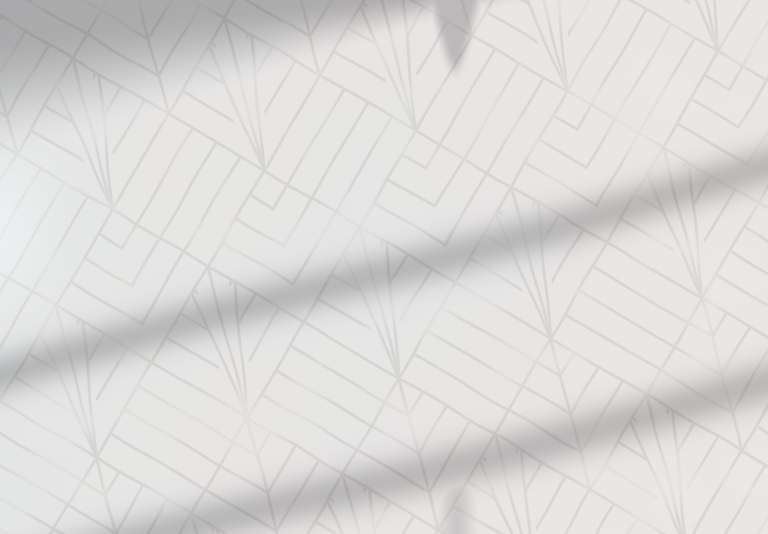
Give the GLSL for this texture, as a Shadertoy shader.

```glsl
// Pale inlaid wall tiles on a tilted square grid, crossed by soft window shadows.
// Each cell's stripe pattern follows its diagonal row, in a cycle of six; grooves are
// distance functions, worn by cellular noise, and shadows are blurred slanted bands.

const float CELL = 0.2075;        // tile side, in canvas heights
const float TILT = 0.53;          // grid rotation, radians
const float GROOVE = 0.0026;      // half width of a groove
const vec2 GRID_ORIGIN = vec2(0.599, 0.860);

const vec3 WARM_WHITE = vec3(0.918, 0.904, 0.897);
const vec3 COOL_WHITE = vec3(0.893, 0.899, 0.900);
const vec3 GLOW_WHITE = vec3(0.925, 0.940, 0.942);
const vec3 GROOVE_TINT = vec3(0.930, 0.926, 0.918);
const vec3 SHADOW_TINT = vec3(0.700, 0.698, 0.704);

vec2 hash2(vec2 p) {
    vec2 q = vec2(dot(p, vec2(127.1, 311.7)), dot(p, vec2(269.5, 183.3)));
    return fract(sin(q) * 43758.5);
}

// Distance to the nearest scattered feature point
float cellular(vec2 p) {
    vec2 base = floor(p), f = fract(p);
    float nearest = 2.0;
    for (int y = -1; y <= 1; y++)
        for (int x = -1; x <= 1; x++) {
            vec2 o = vec2(x, y);
            nearest = min(nearest, length(o + hash2(base + o) - f));
        }
    return nearest;
}

// Distance to evenly spaced lines, count per unit
float stripes(float x, float count) {
    return abs(fract(x * count + 0.5) - 0.5) / count;
}

float segment(vec2 p, vec2 a, vec2 b) {
    vec2 d = b - a;
    return length(p - a - d * clamp(dot(p - a, d) / dot(d, d), 0.0, 1.0));
}

// Groove distance inside a unit cell for one of six tile patterns
float tilePattern(vec2 c, float kind) {
    float border = min(stripes(c.x, 1.0), stripes(c.y, 1.0));
    float corner = stripes(max(c.x, 1.0 - c.y), 4.0);
    float diagonal = abs(c.x + c.y - 1.0) * 0.7071;
    float fan = min(segment(c, vec2(0.28, 1.0), vec2(1.0, 0.0)),
                    segment(c, vec2(0.0, 0.72), vec2(1.0, 0.0)));
    float inner;
    if (kind < 0.5 || abs(kind - 3.0) < 0.5) {
        float beyondFan = step(0.20, abs(c.x + c.y - 1.0));
        inner = min(min(fan, diagonal), mix(1.0, corner, beyondFan));
    }
    else if (kind < 1.5) inner = stripes(c.x, 4.0);
    else if (kind < 2.5) inner = corner;
    else if (kind < 4.5) inner = stripes(c.y, 4.0);
    else inner = min(corner, diagonal);
    return min(border, inner);
}

// Groove coverage at a canvas point
float grooves(vec2 p, float pixel) {
    vec2 along = vec2(cos(TILT), -sin(TILT));
    vec2 across = vec2(sin(TILT), cos(TILT));
    vec2 q = p - GRID_ORIGIN + 0.0012 * sin(p.yx * 31.0 + 2.0 * sin(p * 17.0));
    vec2 g = vec2(dot(q, along), dot(q, across)) / CELL;
    vec2 id = floor(g);
    float d = tilePattern(g - id, mod(id.x - id.y, 6.0)) * CELL;
    float soft = max(pixel, 0.0013);
    return 1.0 - smoothstep(GROOVE - soft, GROOVE + soft, d);
}

// Blurred shadow of a slanted bar
float bar(vec2 p, float height, float slope, float width) {
    float d = (p.y - height - slope * p.x - 0.006 * sin(p.x * 5.0)) / width;
    return exp(-d * d);
}

// Blurred shadow of an upright post
float post(float x, float halfWidth, float blur) {
    return 1.0 - smoothstep(halfWidth - blur, halfWidth + blur, abs(x));
}

float shadows(vec2 p) {
    float blur = mix(0.13, 0.035, clamp(p.x / 0.8, 0.0, 1.0));
    float eave = smoothstep(-blur, blur, p.y - 0.815 - 0.215 * p.x);
    float wedge = post(p.x - 0.852, 0.045 * (p.y - 0.84) / 0.16, 0.014)
                * smoothstep(0.84, 0.90, p.y);
    float stem = post(p.x - 0.855, 0.024, 0.022) * (1.0 - smoothstep(0.06, 0.17, p.y));
    float bars = max(bar(p, 0.297, 0.270, 0.042), bar(p, -0.080, 0.250, 0.044));
    float solid = max(0.85 * eave, max(0.65 * wedge, 0.42 * stem));
    return max(solid, bars * 0.66);
}

void mainImage(out vec4 fragColor, in vec2 fragCoord) {
    float pixel = 1.0 / iResolution.y;
    vec2 p = fragCoord * pixel;

    // Plaster: cool patches and a bright glow at the left edge
    vec2 m = p - vec2(0.72, 0.5);
    float cool = exp(-2.2 * p.x) + 0.6 * exp(-9.0 * dot(m, m));
    float mottle = cellular(p * 6.0);
    vec3 color = mix(WARM_WHITE, COOL_WHITE, clamp(cool + 0.3 * (mottle - 0.5), 0.0, 1.0));
    vec2 g = (p - vec2(-0.02, 0.57)) / vec2(0.12, 0.16);
    float glow = exp(-dot(g, g));
    color = mix(color, GLOW_WHITE, glow);

    // Grooves, partly worn away
    float wear = mix(1.0, 0.35, smoothstep(0.3, 0.8, cellular(p * 9.0 + 4.0)));
    color *= mix(vec3(1.0), GROOVE_TINT, grooves(p, pixel) * wear * (1.0 - 0.7 * glow));

    // Window shadows
    color *= mix(vec3(1.0), SHADOW_TINT, shadows(p));
    fragColor = vec4(color, 1.0);
}
```
